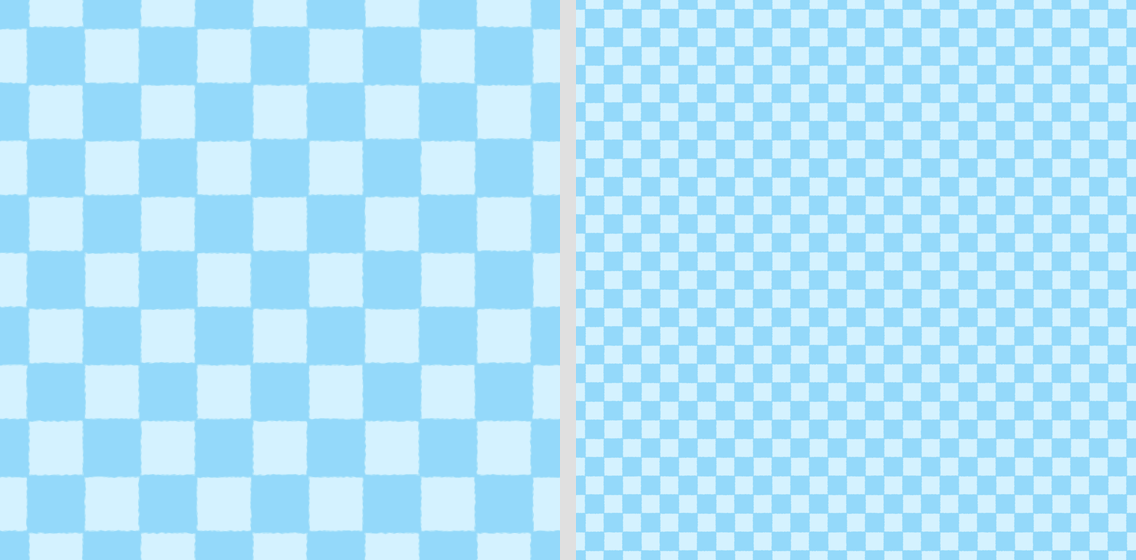
Left, the tile; right, the same tile 3 across and 3 down.
Write a three.js fragment shader that draws this pattern.

```glsl
varying vec2 vUv;

const float CELLS = 10.0;
const vec3 SKY = vec3(0.58, 0.85, 0.98);
const vec3 FRINGE = vec3(0.67, 0.89, 0.98);
const vec3 ICE = vec3(0.83, 0.95, 1.0);

// Unit gradient at a lattice point that wraps after period steps
vec2 latticeGradient(vec2 point, float period, float seed) {
  vec2 wrapped = mod(point, period);
  float h = fract(sin(dot(wrapped, vec2(12.99, 78.23)) + seed) * 4375.85);
  float angle = 6.28318 * h;
  return vec2(cos(angle), sin(angle));
}

// Tileable gradient noise, period lattice steps across the canvas
float gradientNoise(vec2 uv, float period, float seed) {
  vec2 p = uv * period;
  vec2 i = floor(p);
  vec2 f = p - i;
  vec2 u = f * f * f * (f * (f * 6.0 - 15.0) + 10.0);
  vec2 e = vec2(1.0, 0.0);
  float a = dot(latticeGradient(i, period, seed), f);
  float b = dot(latticeGradient(i + e.xy, period, seed), f - e.xy);
  float c = dot(latticeGradient(i + e.yx, period, seed), f - e.yx);
  float d = dot(latticeGradient(i + e.xx, period, seed), f - e.xx);
  return mix(mix(a, b, u.x), mix(c, d, u.x), u.y);
}

// Signed distance to a square with slightly rounded corners
float squareDistance(vec2 p, float halfSize, float radius) {
  vec2 q = abs(p) - halfSize + radius;
  return length(max(q, 0.0)) + min(max(q.x, q.y), 0.0) - radius;
}

float coverage(float dist, float softness) {
  return 1.0 - smoothstep(-softness, softness, dist);
}

void main() {
  // Checker cells centred on whole numbers
  vec2 grid = vUv * CELLS;
  vec2 cell = floor(grid + 0.5);
  vec2 local = grid - cell;
  float isLight = mod(cell.x + cell.y, 2.0);

  // Ragged edge: fine bumps over a slower drift
  float wobble = 0.022 * gradientNoise(vUv, 130.0, 1.7)
               + 0.010 * gradientNoise(vUv, 50.0, 4.2);
  float fray = 0.012 * gradientNoise(vUv, 170.0, 8.9);

  // Pale square inside a thin half-tone fringe
  float outer = squareDistance(local, 0.489, 0.025) + wobble + fray;
  float inner = squareDistance(local, 0.473, 0.020) + wobble;
  vec3 color = mix(SKY, FRINGE, isLight * coverage(outer, 0.012));
  color = mix(color, ICE, isLight * coverage(inner, 0.012));

  gl_FragColor = vec4(color, 1.0);
}
```
